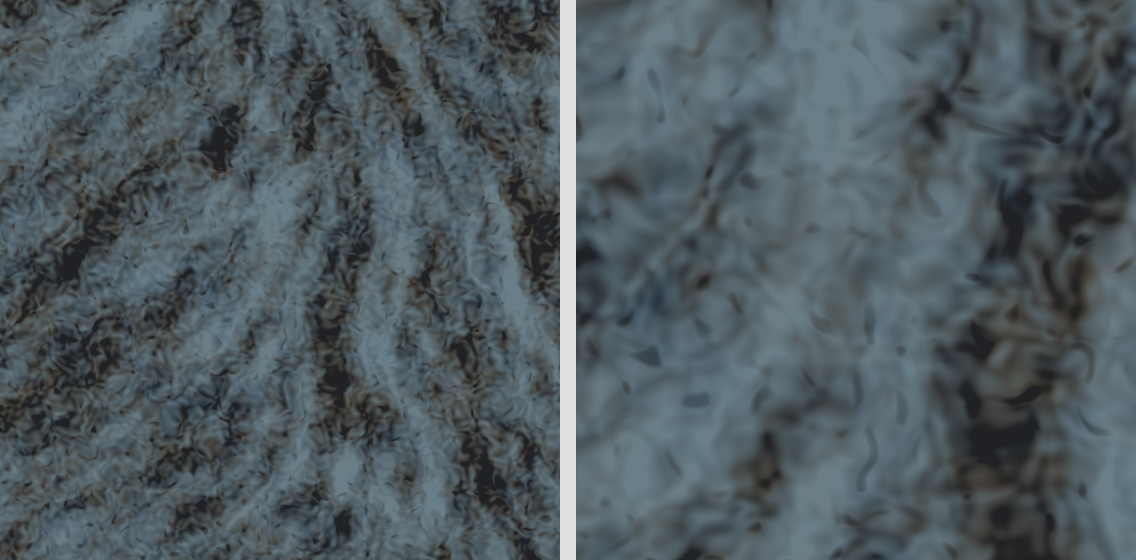
Left, the full canvas; right, a detail of the centre.
This texture is drawn by a three.js fragment shader. Its source:

```glsl
// Weathered blue-grey stone with dark brown veins that fan from diagonal to steep.
varying vec2 vUv;

// Colours, from the deepest vein to the palest stone
const vec3 VEIN_BLACK = vec3(0.125, 0.130, 0.140);
const vec3 VEIN_GREY = vec3(0.235, 0.250, 0.258);
const vec3 STONE_DARK = vec3(0.290, 0.330, 0.342);
const vec3 STONE_MID = vec3(0.330, 0.383, 0.411);
const vec3 STONE_PALE = vec3(0.415, 0.495, 0.530);
const vec3 RUST_TINT = vec3(0.040, -0.002, -0.048);

// Direction of the veins, in radians
const float ANGLE_LEFT = 0.68;
const float ANGLE_RIGHT = 1.95;
const float ANGLE_WANDER = 0.50;
const float ANGLE_STEP = 0.25;

// Feature frequencies: along and across the veins
const vec2 BAND_FREQ = vec2(2.3, 7.5);
const vec2 VEIN_FREQ = vec2(7.0, 21.0);
const vec2 FIBRE_FREQ = vec2(22.0, 52.0);
const float GRAIN_FREQ = 85.0;
const float FLECK_FREQ = 62.0;

// Strength of each layer
const float BASE_TONE = 0.54;
const float BAND_GAIN = 0.76;
const float VEIN_GAIN = 0.62;
const float FIBRE_GAIN = 0.46;
const float GRAIN_GAIN = 0.46;
const float FLECK_GAIN = 0.32;
const float WARP = 0.016;

float hash(vec2 p) {
  vec3 q = fract(vec3(p.xyx) * 0.1031);
  q += dot(q, q.yzx + 33.33);
  return fract((q.x + q.y) * q.z);
}

// Dot product of a random unit gradient at a lattice point with the offset to it
float corner(vec2 cell, vec2 offset) {
  float a = 6.2832 * hash(cell);
  return dot(vec2(cos(a), sin(a)), offset);
}

// Gradient noise, about -0.7 to 0.7
float noise(vec2 p) {
  vec2 i = floor(p);
  vec2 f = p - i;
  vec2 u = f * f * f * (f * (f * 6.0 - 15.0) + 10.0);
  vec2 e = vec2(1.0, 0.0);
  float low = mix(corner(i, f), corner(i + e.xy, f - e.xy), u.x);
  float high = mix(corner(i + e.yx, f - e.yx), corner(i + e.xx, f - e.xx), u.x);
  return mix(low, high, u.y);
}

// Noise stretched along one fixed direction
float stretched(vec2 p, float angle, vec2 freq, float seed) {
  float c = cos(angle);
  float s = sin(angle);
  vec2 q = vec2(c * p.x + s * p.y, c * p.y - s * p.x);
  return noise(q * freq + seed + angle * vec2(37.0, 59.0));
}

// Noise that follows a varying direction: blends the two nearest fixed ones
float streaks(vec2 p, float angle, vec2 freq, float seed) {
  float k = floor(angle / ANGLE_STEP);
  float f = smoothstep(0.0, 1.0, angle / ANGLE_STEP - k);
  float a = stretched(p, k * ANGLE_STEP, freq, seed);
  float b = stretched(p, (k + 1.0) * ANGLE_STEP, freq, seed);
  return mix(a, b, f) / sqrt(f * f + (1.0 - f) * (1.0 - f));
}

float veinAngle(vec2 p) {
  float side = smoothstep(0.2, 0.95, p.x + 0.2 * (p.y - 0.5));
  return mix(ANGLE_LEFT, ANGLE_RIGHT, side) + ANGLE_WANDER * noise(p * 2.6 + 11.0);
}

vec3 stoneColour(float tone) {
  vec3 c = mix(VEIN_BLACK, VEIN_GREY, smoothstep(-0.04, 0.32, tone));
  c = mix(c, STONE_DARK, clamp((tone - 0.28) / 0.21, 0.0, 1.0));
  c = mix(c, STONE_MID, clamp((tone - 0.49) / 0.17, 0.0, 1.0));
  return mix(c, STONE_PALE, clamp((tone - 0.66) / 0.36, 0.0, 1.0));
}

void main() {
  // Ragged edges from a small warp
  vec2 p = vUv;
  float angle = veinAngle(p);
  p += WARP * vec2(noise(vUv * 17.0 + 5.0), noise(vUv * 17.0 + 71.0));
  p += 0.4 * WARP * vec2(noise(vUv * 46.0 + 23.0), noise(vUv * 46.0 + 97.0));

  // Broad bands on the left, stronger narrow veins on the right
  float band = streaks(p, angle, BAND_FREQ, 3.0);
  float vein = streaks(p, angle, VEIN_FREQ, 41.0);
  float fibre = streaks(p, angle, FIBRE_FREQ, 83.0);
  float tone = BASE_TONE + BAND_GAIN * band;
  tone += VEIN_GAIN * mix(0.75, 1.35, vUv.x) * vein;

  // Speckle is rougher inside the dark veins than on the pale stone
  float rough = mix(1.25, 0.65, smoothstep(0.3, 0.8, tone));
  float grain = noise(p * GRAIN_FREQ + 131.0);
  float fleck = smoothstep(0.25, 0.5, noise(p * FLECK_FREQ + 171.0));
  tone += rough * (FIBRE_GAIN * fibre + GRAIN_GAIN * grain);
  tone -= FLECK_GAIN * fleck;

  // Rust gathers around the veins, cool blue elsewhere
  float rust = noise(p * 9.0 + 211.0) + 0.9 * noise(p * 38.0 + 251.0) - 0.3 * band;
  float stain = mix(1.0, 0.4, smoothstep(0.4, 0.85, tone)) * smoothstep(-0.15, 0.25, tone);
  gl_FragColor = vec4(stoneColour(tone) + RUST_TINT * rust * stain, 1.0);
}
```
